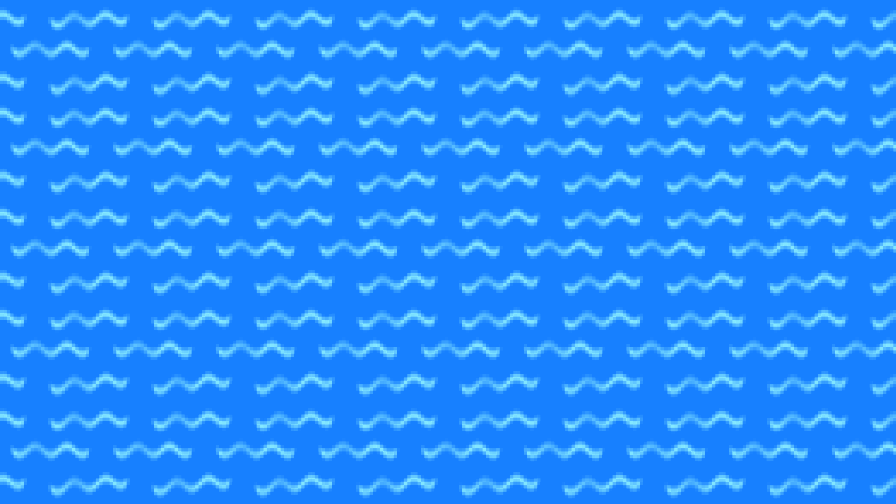
Give the GLSL for this pattern, as a Shadertoy shader.

```glsl
// Soft snap to the centres of square-ish cells; edges blend over one screen pixel
vec2 snapToCells(vec2 p, vec2 pixel) {
    vec2 q = p - 0.5;
    vec2 blend = clamp((fract(q) - 0.5) / min(pixel, 1.0) + 0.5, 0.0, 1.0);
    return floor(q) + 0.5 + blend;
}

// Brightness of one ripple, 22 cells long, with two crests and three dips
float ripple(vec2 p, float tilt) {
    float height = -1.3 * cos(6.2832 * (p.x - 2.0) / 9.2) + tilt * (p.x - 11.0);
    float beyondEnd = max(abs(p.x - 11.0) - 10.3, 0.0);
    float dist = length(vec2(beyondEnd, 0.8 * (p.y - height)));
    float glow = pow(max(1.0 - dist / 1.65, 0.0), 1.1);
    // The first crest is dimmer than the rest
    float fade = (p.x - 7.5) / 3.6;
    return glow * (1.0 - 0.45 * exp(-fade * fade));
}

void mainImage(out vec4 fragColor, in vec2 fragCoord) {
    vec2 cells = vec2(261.8, 149.6);
    vec2 p = fragCoord / iResolution.xy;
    p = snapToCells(vec2(p.x, 1.0 - p.y) * cells, cells / iResolution.xy);

    // The topmost band sits one cell lower
    p.y -= 1.0 - step(30.0, p.y);

    // Three rows per band: level, shifted sideways, steep
    vec3 rowStart = vec3(15.0, 3.7, 15.0);
    vec3 rowCentre = vec3(4.8, 13.7, 23.8);
    vec3 rowTilt = vec3(0.05, 0.0, 0.1);

    float light = 0.0;
    for (int i = 0; i < 3; i++) {
        float x = mod(p.x - rowStart[i] + 4.0, 30.0) - 4.0;
        float y = 15.0 - mod(p.y - rowCentre[i] + 15.0, 30.0);
        light = max(light, ripple(vec2(x, y), rowTilt[i]));
    }

    vec3 water = vec3(0.09, 0.50, 1.0);
    vec3 foam = vec3(0.53, 0.92, 1.0);
    fragColor = vec4(mix(water, foam, light), 1.0);
}
```
